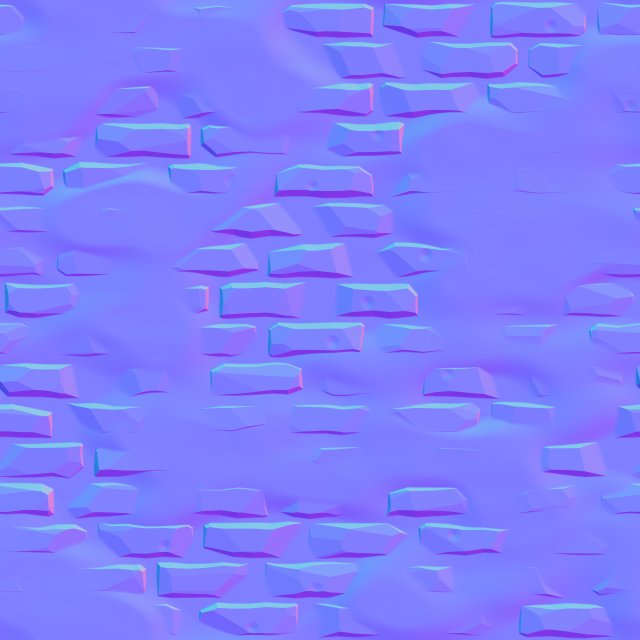
A Shadertoy shader for this texture map:

```glsl
// Tangent-space normal map of rough stone courses half buried under smooth plaster.
#define GRID vec2(6.0, 16.0)   // stones per row, rows
#define STONE_LOW 0.0050       // lowest and highest stone faces
#define STONE_HIGH 0.0088
#define RIM_SLOPE vec2(0.95, 0.72)
#define JAG 0.0042             // roughness of the outlines
#define FACETS 6
#define JOINT_LEVEL 0.0012     // mortar between bare stones
#define COVER_LEVEL 0.0080     // plaster over buried stones
#define COVER_BIAS 0.03        // higher value buries more
#define STEP 0.0008            // distance for the slope estimate

float hash(vec2 p, float seed) {
    vec3 v = fract(vec3(p.xyx + seed * 7.31) * vec3(0.1031, 0.1030, 0.0973));
    v += dot(v, v.yzx + 33.33);
    return fract((v.x + v.y) * v.z);
}

// Gradient noise that repeats over the unit canvas
float corner(vec2 cell, vec2 freq, vec2 offset, float seed) {
    float a = 6.2832 * hash(mod(cell, freq), seed);
    return dot(vec2(cos(a), sin(a)), offset);
}

float noise(vec2 p, vec2 freq, float seed) {
    p *= freq;
    vec2 i = floor(p), f = p - i;
    vec2 u = f * f * f * (f * (f * 6.0 - 15.0) + 10.0);
    vec2 e = vec2(1.0, 0.0);
    return mix(mix(corner(i, freq, f, seed), corner(i + e, freq, f - e, seed), u.x),
               mix(corner(i + e.yx, freq, f - e.yx, seed),
                   corner(i + 1.0, freq, f - 1.0, seed), u.x), u.y);
}

// Broken straight line, 0 to 1, for chipped edges
float jagged(float x, vec2 id, float seed) {
    float i = floor(x);
    return mix(hash(id, seed + i), hash(id, seed + i + 1.0), x - i);
}

float smoothMax(float a, float b, float k) {
    float h = max(k - abs(a - b), 0.0) / k;
    return max(a, b) + 0.25 * h * h * k;
}

float stoneHeight(vec2 p) {
    vec2 g = p * GRID;
    float row = mod(floor(g.y), GRID.y);
    g.x += 0.42 * mod(row, 2.0) + 0.2 * hash(vec2(row, 3.0), 1.0);
    vec2 id = vec2(mod(floor(g.x), GRID.x), row);
    vec2 f = fract(g);
    vec2 q = (f - 0.5) / GRID;
    vec2 halfSize = 0.5 / GRID - vec2(0.0025, 0.0008);
    halfSize.x -= 0.006 * hash(id, 2.0);

    // Steep rim: four chipped sides
    vec2 jag = vec2(jagged(f.y * 3.0, id, q.x > 0.0 ? 10.0 : 20.0) * 0.6,
                    jagged(f.x * 6.0, id, q.y > 0.0 ? 30.0 : 40.0));
    vec2 side = (halfSize - abs(q) - JAG * jag) * RIM_SLOPE;
    float rim = min(side.x, side.y);

    // Cut corners
    for (int k = 0; k < 4; k++) {
        float s = float(k);
        vec2 dir = vec2(mod(s, 2.0) * 2.0 - 1.0, floor(s / 2.0) * 2.0 - 1.0);
        dir = normalize(dir * vec2(0.2 + 0.9 * hash(id, 50.0 + s), 1.0));
        float cut = mix(0.003, 0.019, pow(hash(id, 55.0 + s), 2.0));
        rim = min(rim, 0.75 * (dot(abs(dir), halfSize) - dot(dir, q) - cut));
    }

    // Nearly level face trimmed by shallow chisel planes
    float level = mix(STONE_LOW, STONE_HIGH, hash(id, 60.0));
    vec2 tilt = (vec2(hash(id, 61.0), hash(id, 62.0)) - 0.5) * 0.07;
    float face = level + dot(tilt, q);
    for (int k = 0; k < FACETS; k++) {
        float s = float(k);
        float a = (s + hash(id, 70.0 + s)) * 6.2832 / float(FACETS);
        vec2 dir = vec2(cos(a), sin(a));
        float start = dot(abs(dir), halfSize) * mix(0.2, 0.8, hash(id, 80.0 + s));
        float slope = mix(0.07, 0.24, hash(id, 90.0 + s));
        face = min(face, level + dot(tilt, q) - slope * (dot(dir, q) - start));
    }

    // Occasional round dent
    vec2 dent = (vec2(hash(id, 100.0), hash(id, 101.0)) - 0.5) * halfSize;
    face -= step(0.72, hash(id, 102.0)) * 0.13 * max(0.0, 0.011 - length(q - dent));
    return min(face, rim);
}

float plasterHeight(vec2 p) {
    vec2 bent = p + vec2(0.0, 0.022 * noise(p, vec2(7.0, 6.0), 5.0));
    float patches = noise(bent, vec2(3.0, 5.0), 11.0) + 0.35 * noise(bent, vec2(6.0, 11.0), 17.0);
    float cover = smoothstep(-0.12, 0.20, patches + COVER_BIAS);
    float swell = 0.0022 * noise(bent, vec2(5.0, 9.0), 23.0)
                + 0.0006 * noise(p, vec2(12.0, 22.0), 29.0);
    return mix(JOINT_LEVEL, COVER_LEVEL, cover) + swell * (0.35 + 0.65 * cover);
}

float height(vec2 p) {
    return smoothMax(stoneHeight(p), plasterHeight(p), 0.0007);
}

vec3 normalColour(vec2 p) {
    float h = height(p);
    vec2 slope = vec2(height(p + vec2(STEP, 0.0)), height(p + vec2(0.0, STEP))) - h;
    return 0.5 + 0.5 * normalize(vec3(-slope / STEP, 1.0));
}

void mainImage(out vec4 fragColor, in vec2 fragCoord) {
    // Four samples per pixel smooth the edges
    vec3 colour = vec3(0.0);
    for (int k = 0; k < 4; k++) {
        vec2 shift = vec2(k & 1, k >> 1) * 0.5 - 0.25;
        colour += normalColour((fragCoord + shift) / iResolution.y);
    }
    fragColor = vec4(colour * 0.25, 1.0);
}
```
